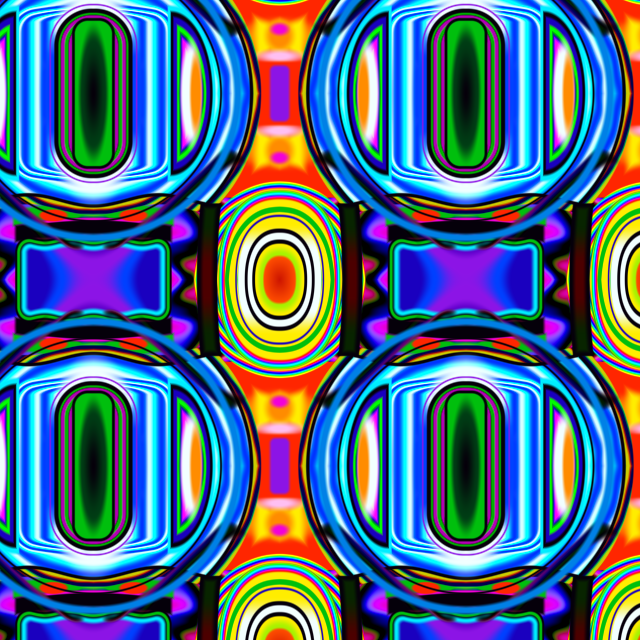
Give the GLSL for this pattern, as a Shadertoy shader.

```glsl
// Mirrored neon tiling of nested capsules, ringed ovals, crosses and glowing panels.
const float TAU = 6.28318;
const float SPAN = 3.436;               // canvas width in half repeats
const vec2 ORIGIN = vec2(.146, .854);   // centre of one capsule
const vec3 BLACK = vec3(.02, 0, .04);
const vec3 WHITE = vec3(.95, 1, 1);
const vec3 CYAN = vec3(0, .93, 1);
const vec3 BLUE = vec3(.1, 0, .75);
const vec3 AZURE = vec3(0, .25, 1);
const vec3 PURPLE = vec3(.55, .08, .9);
const vec3 MAGENTA = vec3(.95, 0, .85);
const vec3 GREEN = vec3(0, .75, .05);
const vec3 YELLOW = vec3(1, .93, 0);
const vec3 ORANGE = vec3(1, .55, 0);
const vec3 RED = vec3(1, .15, 0);

float ellipse(vec2 p, vec2 r) { return (length(p / r) - 1.) * min(r.x, r.y); }

float roundBox(vec2 p, vec2 size, float r) {
    vec2 q = abs(p) - size + r;
    return length(max(q, 0.)) + min(max(q.x, q.y), 0.) - r;
}

void paint(inout vec3 col, vec3 ink, float d, float blur) {
    col = mix(col, ink, smoothstep(blur, -blur, d));
}

void paint(inout vec3 col, vec3 ink, float d) { paint(col, ink, d, SPAN / iResolution.y); }

// Layered sines fold the plane into liquid streaks.
vec2 ripple(vec2 p, float strength) {
    for (float f = 5.; f < 45.; f *= 1.9)
        p += strength * sin(p.yx * f + vec2(.7, 2.1) * f) / f;
    return p;
}

vec3 neon(float t, vec3 phase) { return clamp(.5 + .85 * cos(TAU * (t + phase)), 0., 1.); }

vec3 ice(float t) {
    return clamp(vec3(1.1 * cos(TAU * t) - .25, .75 + .55 * cos(TAU * (t - .13)), 1), 0., 1.);
}

vec3 dusk(float t) {
    return clamp(vec3(.25, -.35, .5) + .65 * cos(TAU * vec3(t, t * 1.7, t - .15)), 0., 1.);
}

// Blue panel with a violet saddle, between dark and green arcs.
void paintPanel(inout vec3 col, vec2 p) {
    vec2 q = ripple(p, .9);
    col = dusk(q.x * 3. + q.y * 2.2);
    float arc = p.y + .22 * p.x * p.x;
    paint(col, GREEN, max(abs(arc - .375) - .05 - .012 * sin(q.x * 30.), p.x - .43), .012);
    paint(col, BLACK, max(abs(arc - .285) - .045, p.x - .42), .012);
    paint(col, MAGENTA, max(abs(arc - .325) - .007, p.x - .28));
    paint(col, RED, ellipse(p - vec2(.215, .345), vec2(.075, .032)));
    float d = roundBox(p, vec2(.4, .215), .07) + .01 * cos(p.x * 24.);
    paint(col, BLACK, d - .012);
    paint(col, GREEN, d);
    paint(col, BLACK, d + .016);
    paint(col, CYAN, d + .024, .01);
    float saddle = p.x * p.x - 1.3 * p.y * p.y;
    vec3 glow = mix(PURPLE, AZURE, smoothstep(-.002, .028, saddle));
    glow = mix(glow, BLUE, smoothstep(.028, .06, saddle));
    glow = mix(glow, vec3(.38, 0, .8), smoothstep(-.012, -.03, saddle));
    paint(col, glow, d + .048, .012);
}

// Red and gold cross with a violet core.
void paintCross(inout vec3 col, vec2 p, float clip) {
    vec2 q = ripple(p, .35);
    vec3 fire = mix(RED, ORANGE, .5 + .5 * sin(q.y * 25. + q.x * 9.));
    fire = mix(fire, RED, smoothstep(.36, .43, p.y));
    float star = abs(p.y - .3) - .07 - .45 * abs(p.x - .05);
    paint(fire, YELLOW, max(star, p.x - .13), .03);
    paint(fire, ORANGE, ellipse(p - vec2(0, .31), vec2(.07, .08)), .03);
    paint(fire, MAGENTA, ellipse(p - vec2(0, .345), vec2(.045, .03)), .015);
    paint(fire, vec3(1, .75, .95), ellipse(p - vec2(0, .2), vec2(.11, .03)), .02);
    paint(fire, RED, roundBox(p, vec2(.13, .17), .03), .01);
    paint(fire, PURPLE, roundBox(p, vec2(.052, .15), .03), .012);
    paint(col, fire, clip);
}

// Icy disc holding a green capsule and two half ovals.
void paintDisc(inout vec3 col, vec2 p) {
    vec2 q = ripple(p, .8);
    float r = length(p);
    float clip = max(r - .84, p.y - .565 - .03 * cos(p.x * 9.));
    paint(col, neon(r * 17. + q.y, vec3(0, .12, .5)) * vec3(.8, .8, .3), clip - .06);
    paint(col, BLACK, clip - .018);
    float column = smoothstep(.06, -.04, roundBox(p, vec2(.42), .1));
    paint(col, ice(mix(r * 9. + .8 * q.y, p.x * 9.5 + .15, column)), clip);
    paint(col, dusk(q.x * 4. + q.y * 3.) * .45, ellipse(q - vec2(.37, .56), vec2(.16, .055)), .02);
    paint(col, BLACK, abs(r - .685) - .005);
    paint(col, vec3(0, .5, .9), abs(r - .775) - .02, .012);
    // Half oval
    float d = max(.415 - p.x, ellipse(p - vec2(.415, 0), vec2(.225, .44)));
    paint(col, CYAN, d - .016);
    paint(col, BLACK, d);
    paint(col, BLUE, d + .014);
    paint(col, neon(d * 16. + .3 * q.y, vec3(.15, .5, .05)), d + .034);
    paint(col, WHITE, ellipse(p - vec2(.525, 0), vec2(.055, .27)), .012);
    paint(col, ORANGE, ellipse(p - vec2(.55, 0), vec2(.03, .2)), .01);
    // Capsule
    vec3 halo = mix(AZURE, WHITE, smoothstep(.15, .45, p.y + .06 * sin(q.x * 30.)));
    paint(col, halo, ellipse(p, vec2(.27, .56)), .03);
    d = roundBox(p, vec2(.21, .455), .2);
    paint(col, PURPLE, abs(d - .022) - .004);
    paint(col, BLACK, d);
    paint(col, neon(d * 24., vec3(.1, .55, .1)) * .7, d + .022);
    d = roundBox(p, vec2(.1, .39), .07);
    paint(col, BLACK, d - .015);
    paint(col, GREEN, d);
    vec3 core = mix(BLACK, vec3(0, .24, .08), smoothstep(0., .9, length(p / vec2(.075, .33))));
    paint(col, core, ellipse(p, vec2(.075, .335)), .014);
}

// Yellow ringed oval flanked by dark columns.
void paintTarget(inout vec3 col, vec2 p) {
    vec2 q = ripple(p, .3);
    float rim = ellipse(p, vec2(.46, .53));
    paint(col, neon(rim * 24. + q.y * 2., vec3(0, .25, .6)), rim);
    float side = max(abs(p.x - .39 + .12 * p.y * p.y) - .055, p.y - .41);
    paint(col, BLACK, side);
    paint(col, mix(vec3(.3, 0, 0), vec3(.03, .14, 0), smoothstep(.08, .3, p.y)), side + .025, .015);
    float t = pow(dot(pow(p / vec2(.335, .49), vec2(2.3)), vec2(1)), 1. / 2.3);
    vec3 rings = mix(YELLOW, GREEN, smoothstep(.2, .8, sin(t * 32. + q.y * 6.)));
    paint(rings, neon(t * 9., vec3(0, .4, .65)), abs(t - .93) - .05, .02);
    paint(col, rings, (t - 1.) * .335);
    paint(col, BLUE, abs(t - .7) - .012, .012);
    paint(col, mix(WHITE, YELLOW, smoothstep(.16, .3, p.y)), t - .67, .02);
    paint(col, BLACK, t - .56, .012);
    paint(col, WHITE, t - .515, .012);
    paint(col, BLACK, t - .44, .012);
    paint(col, mix(vec3(.65, .95, 0), YELLOW, smoothstep(.28, .39, t)), t - .395, .012);
    paint(col, mix(vec3(.8, .08, 0), vec3(1, .3, 0), min(t * 4., 1.)), t - .26, .02);
}

void mainImage(out vec4 fragColor, in vec2 fragCoord) {
    vec2 cell = abs(mod((fragCoord / iResolution.xy - ORIGIN) * SPAN + 1., 2.) - 1.);
    vec3 col = BLACK;
    paintPanel(col, vec2(cell.x, 1. - cell.y));
    paintCross(col, vec2(1. - cell.x, cell.y), max(cell.y - .56, .55 - cell.x));
    paintDisc(col, cell);
    paintTarget(col, 1. - cell);
    fragColor = vec4(col, 1);
}
```
